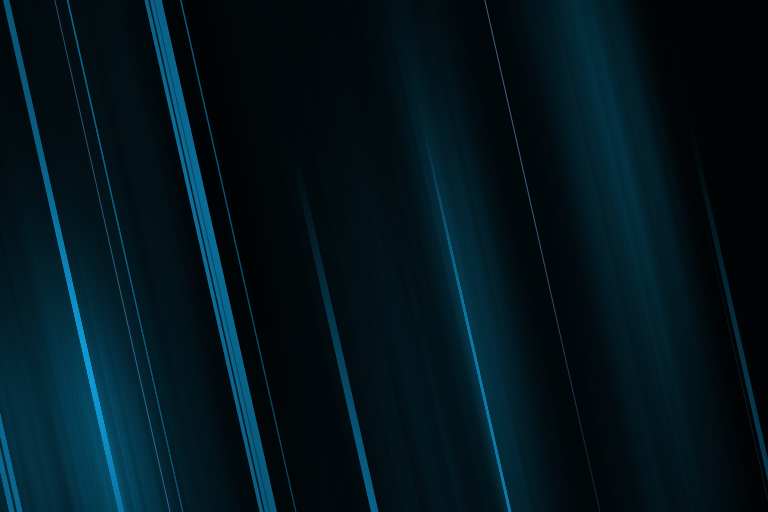
This background is drawn by a Shadertoy shader. Its source:

```glsl
// Slanted cyan light streaks over a near-black teal field.
// All shapes share one tilted axis: soft asymmetric glows form the haze,
// box-filtered strips form the beams, and stretched noise adds fine grain.

#define TILT 0.225
#define GRAIN 0.42
#define AMBIENT 0.034
#define BEAM_TINT vec3(0.065, 0.72, 1.0)
#define HAZE_TINT vec3(0.04, 0.74, 1.0)
#define PALE_TINT vec3(0.42, 0.62, 0.85)

float hash(vec2 p) {
    p = fract(p * vec2(0.1031, 0.1137));
    p += dot(p, p.yx + 33.33);
    return fract((p.x + p.y) * p.x * 17.0);
}

float noise(vec2 p) {
    vec2 i = floor(p), f = fract(p);
    f = f * f * (3.0 - 2.0 * f);
    float low = mix(hash(i), hash(i + vec2(1, 0)), f.x);
    float high = mix(hash(i + vec2(0, 1)), hash(i + vec2(1, 1)), f.x);
    return mix(low, high, f.y);
}

// Bell curve with separate left and right spreads
float glow(float s, float center, float left, float right) {
    float d = s - center;
    d /= d < 0.0 ? left : right;
    return exp(-d * d);
}

// Pixel coverage of a strip, exact for strips thinner than a pixel
float strip(float s, float center, float width, float px) {
    float d = s - center, h = 0.5 * width;
    return clamp((min(d + 0.5 * px, h) - max(d - 0.5 * px, -h)) / px, 0.0, 1.0);
}

// Fine fibres running along the tilted axis
float fibres(float s, float y) {
    float sum = 0.0, weight = 0.5, freq = 28.0;
    for (int i = 0; i < 4; i++) {
        sum += weight * noise(vec2(s * freq + 40.0, y * 1.6 + float(i) * 9.0));
        freq *= 2.1;
        weight *= 0.7;
    }
    return sum / 1.27;
}

void mainImage(out vec4 fragColor, in vec2 fragCoord) {
    vec2 uv = fragCoord / iResolution.xy;
    float y = uv.y;
    float s = uv.x * 1.5 + TILT * y;
    float px = 1.5 / iResolution.x;

    // Broad haze
    float leftFade = glow(y, 0.12, 0.4, 0.40);
    float haze = AMBIENT * mix(1.0, 0.45, smoothstep(1.38, 1.5, s));
    haze += 0.23 * glow(s, 0.23, 0.20, 0.13) * leftFade;
    haze += 0.16 * glow(s, 0.235, 0.05, 0.07) * glow(y, 0.12, 0.4, 0.3);
    haze += 0.10 * glow(s, 0.02, 0.12, 0.10) * glow(y, 0.15, 0.4, 0.25);
    haze += 0.04 * glow(s, 0.42, 0.12, 0.06);
    haze += 0.06 * glow(s, 0.85, 0.13, 0.16) * (1.0 - smoothstep(0.2, 1.0, y));
    haze += 0.15 * glow(s, 1.0, 0.03, 0.065) * glow(y, 0.42, 0.55, 0.42);
    haze += 0.06 * glow(s, 1.03, 0.12, 0.12) * glow(y, 0.5, 0.6, 0.5);
    haze += 0.15 * glow(s, 1.37, 0.085, 0.085) * glow(y, 0.75, 0.55, 0.5);
    haze += 0.04 * glow(s, 1.30, 0.14, 0.10);

    // Shadows beside the beams
    haze *= 1.0 - 0.65 * glow(s, 0.60, 0.07, 0.07) * smoothstep(-0.3, 0.7, y);
    haze *= 1.0 - 0.5 * glow(s, 1.17, 0.06, 0.05);
    haze *= 1.0 - 0.5 * glow(s, 1.49, 0.03, 0.03);
    float fibre = fibres(s, y);
    haze *= 1.0 + GRAIN * (fibre - 0.5) * 2.0;

    // Solid beams, each with its own fade along the length
    float beam = 0.0;
    float sheen = 0.9 + 0.2 * fibre;
    beam += strip(s, 0.031, 0.027, px) * 0.55;
    beam += strip(s, 0.237, 0.0125, px) * (0.46 + 0.38 * glow(y, 0.28, 0.3, 0.32));
    beam += strip(s, 0.357, 0.0036, px) * (0.44 + 0.12 * y);
    beam += strip(s, 0.524, 0.034, px) * (0.47 + 0.14 * glow(y, 0.6, 0.5, 0.4));
    beam += strip(s, 0.578, 0.0030, px) * (0.36 + 0.14 * y);
    beam += strip(s, 0.732, 0.015, px) * 0.56 * (1.0 - smoothstep(-0.1, 0.88, y));
    beam += strip(s, 0.996, 0.0065, px) * 0.64 * (1.0 - smoothstep(0.3, 1.0, y));
    beam += strip(s, 1.518, 0.010, px) * 0.30 * (1.0 - smoothstep(0.15, 0.9, y));
    beam += strip(s, 1.505, 0.002, px) * 0.16 * (1.0 - smoothstep(0.2, 0.8, y));

    // Dark slits that split the wide beams
    float slit = strip(s, 0.516, 0.0032, px) + 0.5 * strip(s, 0.526, 0.0018, px);
    slit += strip(s, 0.031, 0.0045, px);
    beam *= 1.0 - 0.75 * min(slit, 1.0);

    // Hairlines with a paler tint
    float hair = strip(s, 0.332, 0.0019, px) * 0.42;
    hair += strip(s, 1.172, 0.0021, px) * mix(0.18, 0.55, smoothstep(0.0, 0.75, y));

    vec3 color = vec3(0.004, 0.004, 0.006) + HAZE_TINT * haze;
    color = max(color, BEAM_TINT * beam * sheen);
    color += PALE_TINT * hair;
    fragColor = vec4(color, 1.0);
}
```
